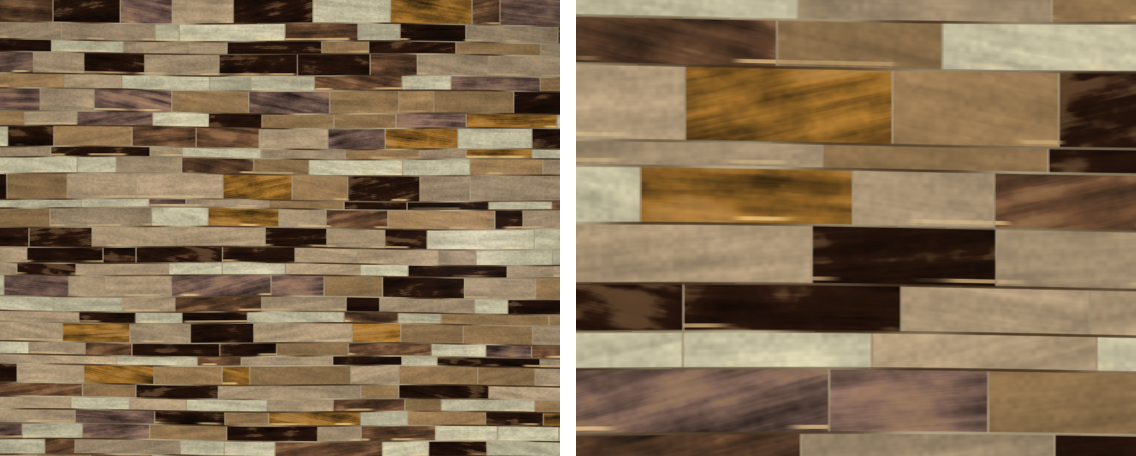
Left, the full canvas; right, a detail of the centre.
Give the GLSL for this texture, as a Shadertoy shader.

```glsl
// Mosaic of thin glass and stone strips: jittered rows, each cut into strips of
// uneven length. Pale and dark strips tend to alternate; layered value noise adds
// veins and mottling, and broken glints run along some of the lower edges.

const float ROWS = 28.0;            // rows over the canvas height
const float ROW_CROWDING = 0.14;    // rows get thinner towards the bottom
const float ROW_JITTER = 0.62;      // unevenness of row heights
const float STRIP_LENGTH = 0.148;   // mean strip length
const float STRIP_JITTER = 0.66;    // unevenness of strip lengths
const float JOINT_HALF = 0.0010;    // half width of the joints
const float WAVE = 0.0022;          // sag of the rows
const float TILT = 0.006;           // slope of the rows
const float DARK_ODD = 0.57;        // chance of a dark strip at odd places
const float DARK_EVEN = 0.13;       // chance of a dark strip at even places

const vec3 SAGE = vec3(0.69, 0.665, 0.555);
const vec3 BEIGE = vec3(0.61, 0.53, 0.42);
const vec3 TAN = vec3(0.54, 0.43, 0.29);
const vec3 UMBER = vec3(0.36, 0.25, 0.17);
const vec3 MAUVE = vec3(0.40, 0.31, 0.27);
const vec3 AMBER = vec3(0.52, 0.36, 0.14);
const vec3 ESPRESSO = vec3(0.13, 0.07, 0.04);
const vec3 JOINT_DARK = vec3(0.25, 0.18, 0.11);
const vec3 JOINT_PALE = vec3(0.69, 0.64, 0.52);
const vec3 GLINT = vec3(0.98, 0.84, 0.58);
const vec2 SHEEN_CENTRE = vec2(1.03, 0.47);

float hash(vec2 p) {
    return fract(sin(dot(p, vec2(127.1, 311.7))) * 43758.5453);
}

float noise(vec2 p) {
    vec2 i = floor(p), f = fract(p);
    f = f * f * (3.0 - 2.0 * f);
    float low = mix(hash(i), hash(i + vec2(1, 0)), f.x);
    float high = mix(hash(i + vec2(0, 1)), hash(i + vec2(1, 1)), f.x);
    return mix(low, high, f.y);
}

float fbm(vec2 p) {
    float sum = 0.0, gain = 0.5;
    for (int i = 0; i < 4; i++) {
        sum += gain * noise(p);
        p = p * 2.03 + 17.3;
        gain *= 0.5;
    }
    return sum / 0.9375;
}

float edgeAt(float index, float seed, float jitter) {
    return index + jitter * (hash(vec2(index, seed)) - 0.5);
}

// Index, lower edge and upper edge of the uneven cell around x
vec3 unevenCell(float x, float seed, float jitter) {
    float i = floor(x);
    if (x < edgeAt(i, seed, jitter)) i -= 1.0;
    else if (x >= edgeAt(i + 1.0, seed, jitter)) i += 1.0;
    return vec3(i, edgeAt(i, seed, jitter), edgeAt(i + 1.0, seed, jitter));
}

vec3 stripColour(float pick, bool dark) {
    if (dark) {
        if (pick < 0.43) return ESPRESSO;
        if (pick < 0.67) return UMBER;
        return pick < 0.83 ? MAUVE : AMBER;
    }
    if (pick < 0.37) return SAGE;
    return pick < 0.77 ? BEIGE : TAN;
}

void mainImage(out vec4 fragColor, in vec2 fragCoord) {
    vec2 p = fragCoord / iResolution.y;
    float pixel = 1.0 / iResolution.y;

    // Rows, counted downwards
    float depth = 1.0 - p.y - TILT * p.x + WAVE * sin(p.x * 7.0 + p.y * 9.0);
    float rowPos = ROWS * depth * (1.0 - ROW_CROWDING + ROW_CROWDING * depth);
    float rowScale = ROWS * (1.0 - ROW_CROWDING + 2.0 * ROW_CROWDING * depth);
    vec3 row = unevenCell(rowPos, 3.0, ROW_JITTER);

    // Strips within the row
    float stripPos = p.x / STRIP_LENGTH + 2.0 * hash(vec2(row.x, 8.0));
    vec3 strip = unevenCell(stripPos, row.x + 40.0, STRIP_JITTER);
    vec2 id = vec2(strip.x, row.x);
    float chance = mod(strip.x, 2.0) > 0.5 ? DARK_ODD : DARK_EVEN;
    bool dark = hash(id + 5.3) < chance;
    vec3 colour = stripColour(hash(id + 21.7), dark);
    colour *= 0.91 + 0.18 * hash(id + 33.1);

    // Veins, mottling and fine grain
    vec2 shift = 50.0 * vec2(hash(id + 2.1), hash(id + 7.9));
    float slant = 0.5 * (hash(id + 13.0) - 0.5);
    float vein = fbm(vec2(p.x * 9.0, (p.y + slant * p.x) * 105.0) + shift) - 0.5;
    float mottle = fbm(p * vec2(26.0, 44.0) + shift) - 0.5;
    float grain = noise(p * 230.0) - 0.5;
    float contrast = dark ? 1.15 : 0.30;
    colour *= 1.0 + contrast * (vein + 0.8 * mottle) + 0.10 * grain;
    float rust = smoothstep(0.08, 0.30, mottle + 0.6 * vein);
    if (dark) colour = mix(colour, TAN, 0.42 * rust);

    // Broken glints above the lower edges
    float above = (row.z - rowPos) / rowScale;
    float below = (rowPos - row.y) / rowScale;
    float glintLine = 1.0 - smoothstep(0.0008, 0.0012 + 1.3 * pixel, abs(above - 0.0042));
    float broken = smoothstep(0.45, 0.75, noise(vec2(p.x * 24.0, row.x * 5.1)));
    float glint = glintLine * broken * step(0.50, hash(id + 61.0));
    colour = mix(colour, GLINT, glint * (dark ? 0.62 : 0.30));

    // Joints, drifting between shadow and pale grout
    float rowGap = min(above, below);
    float stripGap = min(stripPos - strip.y, strip.z - stripPos) * STRIP_LENGTH;
    vec2 joint = 1.0 - smoothstep(vec2(JOINT_HALF * 0.3), vec2(JOINT_HALF + pixel), vec2(rowGap, stripGap));
    float tone = noise(vec2(p.x * 15.0, rowPos * 1.3));
    colour = mix(colour, mix(BEIGE, JOINT_PALE, tone) * 0.93, joint.y * 0.75);
    colour = mix(colour, mix(JOINT_DARK, JOINT_PALE, smoothstep(0.2, 0.95, tone)), joint.x * 0.85);

    // Uneven light: dimmer upper corners and a soft sheen
    vec2 toSheen = (p - SHEEN_CENTRE) * vec2(9.0, 11.0);
    colour *= 1.03 - 0.16 * smoothstep(0.55, 1.0, p.y) * smoothstep(0.2, 0.7, abs(p.x - 0.6));
    colour += 0.07 * vec3(0.9, 0.85, 1.0) * exp(-dot(toSheen, toSheen));
    fragColor = vec4(clamp(colour, 0.0, 1.0), 1.0);
}
```
